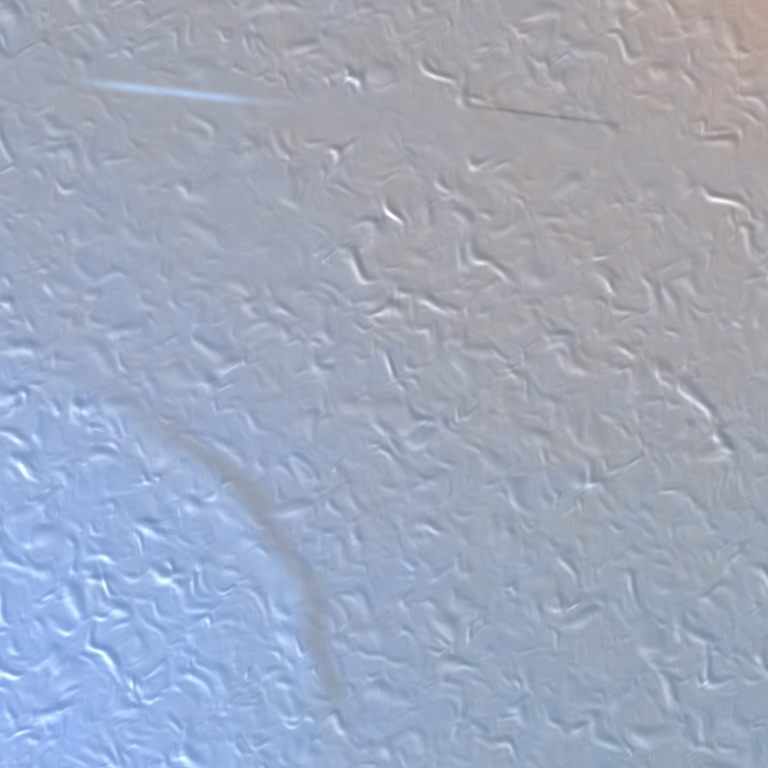
Give the GLSL for this texture, as a WebGL 2 fragment shader.

```glsl
#version 300 es
precision highp float;

uniform vec2 u_resolution;
out vec4 outColor;

vec3 hash3(vec2 cell) {
    vec3 q = fract(vec3(cell.xyx) * vec3(0.1031, 0.1030, 0.0973));
    q += dot(q, q.yxz + 33.33);
    return fract((q.xxy + q.yzz) * q.zyx);
}

// Cellular noise: one elongated, randomly turned bump per cell
float ridges(vec2 p, float tilt) {
    vec2 cell = floor(p);
    float height = 0.0;
    for (int j = -1; j <= 1; j++) {
        for (int i = -1; i <= 1; i++) {
            vec2 c = cell + vec2(i, j);
            vec3 rnd = hash3(c);
            vec3 shape = hash3(c + 71.7);
            vec2 d = p - c - rnd.xy;
            float a = tilt + (rnd.z - 0.5) * 2.2;
            d = mat2(cos(a), -sin(a), sin(a), cos(a)) * d;
            d.y += 0.25 * sin(d.x * 4.0 + shape.z * 6.28) * shape.y;
            d *= vec2(1.05, 1.9 + shape.y);
            float bump = max(1.0 - dot(d, d), 0.0);
            height += bump * bump * bump * (1.4 * shape.x * shape.x - 0.25);
        }
    }
    return height;
}

// Soft blotches from layered sines, about -1 to 1
float blotches(vec2 p) {
    float sum = 0.0, gain = 0.5;
    for (int i = 0; i < 4; i++) {
        p = mat2(0.8, -0.6, 0.6, 0.8) * p * 1.7 + 2.3;
        sum += gain * sin(p.x + 1.3 * sin(p.y)) * cos(p.y * 0.9);
        gain *= 0.7;
    }
    return sum;
}

float plaster(vec2 p) {
    vec2 warped = p + 0.006 * vec2(sin(p.y * 61.0 + 2.0 * sin(p.x * 37.0)),
                                   sin(p.x * 53.0 + 2.0 * sin(p.y * 43.0)));
    float tilt = mix(-0.45, -1.0, smoothstep(0.2, 0.9, p.x));
    return ridges(warped * 29.0, tilt)
         + 0.5 * ridges(warped * 51.0 + 17.0, tilt)
         + 0.16 * ridges(warped * 97.0 + 41.0, tilt);
}

void main() {
    vec2 p = gl_FragCoord.xy / u_resolution;
    float patches = blotches(p * 7.0);

    // Cool light from the lower left, warm shade at the upper right
    vec3 leftSide = mix(vec3(0.59, 0.70, 0.91), vec3(0.62, 0.645, 0.70), smoothstep(0.05, 1.0, p.y));
    vec3 rightSide = mix(vec3(0.585, 0.65, 0.73), vec3(0.655, 0.642, 0.655), smoothstep(0.0, 0.75, p.y));
    vec3 color = mix(leftSide, rightSide, smoothstep(-0.05, 0.85, p.x + 0.04 * patches));
    color += vec3(0.06, 0.0, -0.04) * smoothstep(0.3, 0.0, distance(p, vec2(1.02, 1.0)));

    // Curved groove and the brighter area below it
    float bend = p.x - 0.43 + 2.4 * p.y * p.y * p.y + 0.006 * sin(p.y * 47.0);
    float groove = bend / sqrt(1.0 + 52.0 * pow(p.y, 4.0));
    float below = smoothstep(0.03, -0.12, groove);
    float grooveFade = smoothstep(0.05, 0.12, p.y) * smoothstep(0.56, 0.36, p.y);
    float trough = exp(-pow(groove / 0.016, 2.0)) * grooveFade;

    // Smooth sloping band across the top
    float band = p.y - 0.905 + 0.125 * p.x + 0.004 * sin(p.x * 9.0);
    float smoothBand = exp(-pow(band / 0.031, 4.0));

    // Relief shading from the slope toward the light
    vec2 toLight = normalize(vec2(-0.5, -0.85));
    float slope = plaster(p) - plaster(p + toLight * 0.0065);
    float strength = 0.72 + 0.25 * patches + 0.4 * below;
    strength -= 0.3 * smoothstep(0.32, 0.0, distance(p, vec2(0.22, 0.7)));
    strength *= (1.0 - 0.9 * smoothBand) * (1.0 - 0.6 * trough);
    slope *= max(strength, 0.2);
    float lit = max(slope, 0.0);
    float shade = max(-slope, 0.0);
    float blueShare = smoothstep(0.9, 0.0, p.x + 0.3 * p.y);
    color += mix(vec3(0.21, 0.21, 0.22), vec3(0.24, 0.25, 0.22), blueShare) * (lit + 0.5 * lit * lit);
    color -= vec3(0.23, 0.21, 0.19) * shade / (1.0 + 0.7 * shade);

    // Groove shadow with a pale lower lip
    color -= vec3(0.025, 0.055, 0.105) * trough;
    color += vec3(0.03, 0.04, 0.05) * exp(-pow((groove + 0.035) / 0.018, 2.0)) * grooveFade;
    color += vec3(0.0, 0.015, 0.03) * below;

    // Bright streak on the lower edge of the band
    float streakSpan = smoothstep(0.08, 0.17, p.x) * smoothstep(0.38, 0.27, p.x);
    float streak = exp(-pow((p.y - 0.906 + 0.115 * p.x) / 0.0055, 2.0));
    color += vec3(0.08, 0.15, 0.22) * streak * streakSpan;

    // Thin dark crease further along
    float creaseSpan = smoothstep(0.58, 0.66, p.x) * smoothstep(0.84, 0.74, p.x);
    float crease = exp(-pow((p.y - 0.94 + 0.127 * p.x) / 0.0028, 2.0));
    color -= vec3(0.10, 0.10, 0.09) * crease * creaseSpan;

    // Mottled tint and fine cloudy tone
    color += vec3(-0.012, 0.0, 0.018) * blotches(p * 19.0 + 5.0);
    color += 0.012 * blotches(p * 33.0);
    outColor = vec4(clamp(color, 0.0, 1.0), 1.0);
}
```
